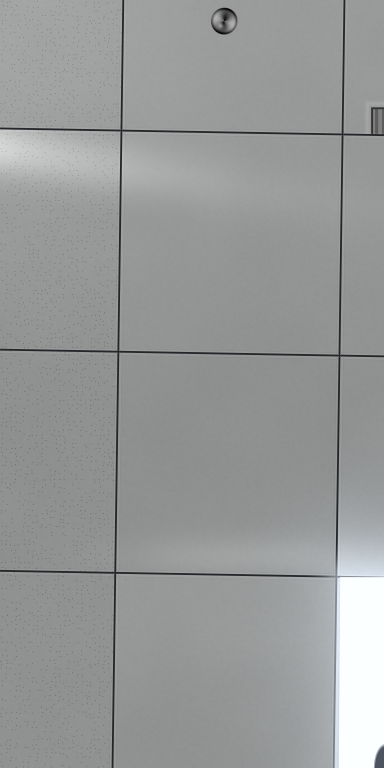
Write a Shadertoy shader that draws this pattern.

```glsl
const float PITCH = 0.576;                  // tile size, canvas width = 1
const vec2 GRID_ORIGIN = vec2(0.321, 0.3345);
const vec2 GRID_SKEW = vec2(0.014, -0.0175);
const float SEAM_HALF = 0.0024;
const float RAIL_WIDTH = 0.0085;
const float SPECK_PITCH = 0.0115;
const vec2 LAMP_CORNER = vec2(0.886, 1.503);
const vec2 VENT_CORNER = vec2(0.969, 0.282);
const vec2 DETECTOR = vec2(0.584, 0.055);
const float DETECTOR_RADIUS = 0.035;
const vec3 TILE_TINT = vec3(0.988, 1.0, 0.998);
const vec3 GLOW_TINT = vec3(0.88, 0.98, 1.12);
const vec3 SEAM_COLOR = vec3(0.14, 0.15, 0.16);
const vec3 LAMP_COLOR = vec3(0.99, 1.0, 1.0);

float hash(vec2 p) {
    vec3 q = fract(vec3(p.xyx) * 0.1031);
    q += dot(q, q.yzx + 33.33);
    return fract((q.x + q.y) * q.z);
}

float noise(vec2 p) {
    vec2 i = floor(p), f = fract(p);
    f = f * f * (3.0 - 2.0 * f);
    return mix(mix(hash(i), hash(i + vec2(1, 0)), f.x),
               mix(hash(i + vec2(0, 1)), hash(i + vec2(1, 1)), f.x), f.y);
}

float bell(float x) { return exp(-x * x); }

// Antialiased coverage of a signed distance
float cover(float d, float px) { return clamp(0.5 - d / px, 0.0, 1.0); }

// Small pits scattered over the acoustic tiles
float specks(vec2 p, float px) {
    vec2 id = floor(p / SPECK_PITCH);
    vec2 jitter = 0.2 + 0.6 * vec2(hash(id + 11.0), hash(id + 47.0));
    float d = length(p - (id + jitter) * SPECK_PITCH);
    return cover(d - 0.0012, px) * step(0.5, hash(id + 83.0));
}

// Ambient falloff and the two reflected bands
float ambient(vec2 p, vec2 cell) {
    float shade = 0.567 + 0.08 * (1.0 - smoothstep(0.0, 1.15, p.y))
                        * (1.0 - 0.55 * smoothstep(0.0, 0.8, p.x));
    float upper = bell((p.y - 0.385 - 0.16 * p.x) / 0.07) * exp(-2.7 * p.x);
    shade += 0.21 * upper * step(0.0, cell.y);
    float lower = bell((p.y - 1.45) / 0.055) * bell((p.x - 0.62) / 0.3);
    shade += 0.07 * lower * (1.0 - step(2.0, cell.y));
    shade += 0.025 * step(2.0, cell.y) * step(0.0, cell.x)
                   * (1.0 - smoothstep(1.6, 1.98, p.y));
    return shade + 0.01 * (hash(cell + 20.0) - 0.5);
}

vec3 drawVent(vec3 color, vec2 p, float px) {
    vec2 q = VENT_CORNER - vec2(p.x, 2.0 * VENT_CORNER.y - p.y);
    float d = max(q.x, -q.y);
    float slat = smoothstep(0.3, 0.6, abs(fract(p.x / 0.018) - 0.5) * 2.0);
    color += 0.05 * bell((d - 0.012) / 0.006);
    color = mix(color, vec3(mix(0.36, 0.5, slat)), cover(d, px));
    return mix(color, vec3(0.2), cover(abs(d) - 0.0025, px));
}

vec3 drawDetector(vec3 color, vec2 p, float px) {
    vec2 q = (p - DETECTOR) / DETECTOR_RADIUS;
    float r = length(q);
    float chrome = 0.52 + 0.18 * sin(2.0 * atan(q.y, q.x) + 0.8);
    chrome -= 0.3 * bell((r - 0.93) / 0.12);
    chrome -= 0.3 * bell(length(q * vec2(1.0, 0.6)) / 0.35);
    chrome += 0.35 * bell(length(q - vec2(-0.25, 0.35)) / 0.2);
    return mix(color, vec3(chrome), cover((r - 1.0) * DETECTOR_RADIUS, px));
}

void mainImage(out vec4 fragColor, in vec2 fragCoord) {
    float px = 1.0 / iResolution.x;
    vec2 p = vec2(fragCoord.x, iResolution.y - fragCoord.y) * px;  // y runs down

    // Slightly skewed ceiling grid
    vec2 grid = (p - GRID_ORIGIN + GRID_SKEW * p.yx) / PITCH;
    vec2 cell = floor(grid);
    vec2 seam = (grid - round(grid)) * PITCH;

    // Tile surface
    float shade = ambient(p, cell);
    shade += 0.012 * (noise(p * 190.0) - 0.5) + 0.012 * (noise(p * 9.0) - 0.5);
    if (cell.x < 0.0) shade -= 0.13 * specks(p, px);
    vec3 color = shade * TILE_TINT;

    // Glow spilling from the lamp
    float lampDistance = length(max(LAMP_CORNER - p, 0.0));
    float spill = exp(-lampDistance / 0.11);
    color += GLOW_TINT * spill * (cell.x > 0.0 ? 0.33 : 0.13);

    // Fittings
    if (cell == vec2(1, -1)) color = drawVent(color, p, px);
    color = drawDetector(color, p, px);

    // Pale rails beside dark seams
    vec2 rail = abs(seam - 0.001) - RAIL_WIDTH;
    color += 0.025 * cover(min(rail.x, rail.y), px);
    float edge = min(abs(rail.x), abs(rail.y));
    color -= 0.035 * cover(edge - 0.0008, px);
    vec2 line = abs(seam) - SEAM_HALF;
    vec3 seamColor = mix(SEAM_COLOR, vec3(0.55, 0.57, 0.6), smoothstep(0.4, 1.0, spill));
    color = mix(color, seamColor, cover(min(line.x, line.y), px));

    // Lamp panel with a shadowed lower corner
    vec2 lamp = LAMP_CORNER - p - vec2(0.007 * (p.y - LAMP_CORNER.y), 0.0);
    color = mix(color, LAMP_COLOR, cover(max(lamp.x, lamp.y), px));
    float shadow = length((p - vec2(1.005, 2.0)) * vec2(1.0, 0.5)) - 0.03;
    color = mix(color, vec3(0.3, 0.33, 0.38), cover(shadow, 2.0 * px));

    fragColor = vec4(clamp(color, 0.0, 1.0), 1.0);
}
```
